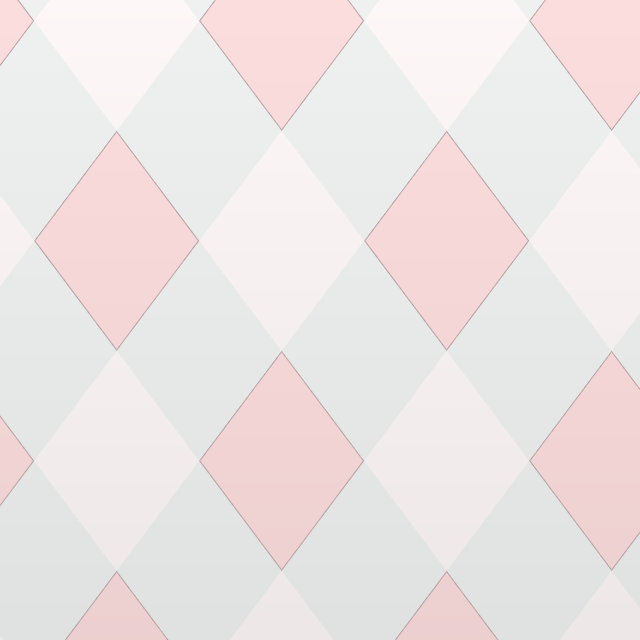
Give the GLSL for this pattern, as a Shadertoy shader.

```glsl
// Harlequin argyle: outlined pink and plain white diamonds on pale grey, shaded from top to bottom.

const vec2  PITCH       = vec2(0.2578, 0.3438);  // diamond width and height
const vec2  PINK_CENTRE = vec2(0.1823, 0.6237);  // centre of one pink diamond
const vec3  GREY        = vec3(0.938, 0.946, 0.942);
const vec3  WHITE       = vec3(0.992, 0.969, 0.968);
const vec3  PINK        = vec3(0.990, 0.868, 0.870);
const vec3  OUTLINE     = vec3(0.660, 0.605, 0.605);
const float LINE_WIDTH  = 0.0015;
const float LINE_WEAR   = 0.25;   // loss of ink in the faintest spots
const float WEAR_SCALE  = 220.0;  // wear spots across the canvas
const float BOTTOM_SHADE = 0.935; // brightness at the lower edge

float hash(vec2 p) {
    vec3 q = fract(vec3(p.xyx) * 0.1031);
    q += dot(q, q.yzx + 33.33);
    return fract((q.x + q.y) * q.z);
}

float valueNoise(vec2 p) {
    vec2 cell = floor(p);
    vec2 f = fract(p);
    f = f * f * (3.0 - 2.0 * f);
    float low  = mix(hash(cell), hash(cell + vec2(1.0, 0.0)), f.x);
    float high = mix(hash(cell + vec2(0.0, 1.0)), hash(cell + 1.0), f.x);
    return mix(low, high, f.y);
}

// Pixel coverage of the region where the distance is negative
float coverage(float dist, float pixel) {
    return clamp(0.5 - dist / pixel, 0.0, 1.0);
}

void mainImage(out vec4 fragColor, in vec2 fragCoord) {
    float pixel = 1.0 / iResolution.y;
    vec2 uv = fragCoord * pixel;

    // Skewed axes run across the diamond sides; one period spans two cells
    vec2 grid = (uv - PINK_CENTRE) / PITCH;
    vec2 skew = vec2(grid.x + grid.y, grid.x - grid.y);
    vec2 fromPink = abs(mod(skew + 1.0, 2.0) - 1.0);
    vec2 fromWhite = 1.0 - fromPink;

    // Signed distances in canvas units
    float slope = length(1.0 / PITCH);
    float pinkDist = (max(fromPink.x, fromPink.y) - 0.5) / slope;
    float whiteDist = (max(fromWhite.x, fromWhite.y) - 0.5) / slope;

    // Diamonds and background shading
    float pinkMask = coverage(pinkDist, pixel);
    vec3 color = mix(GREY, WHITE, coverage(whiteDist, pixel));
    color = mix(color, PINK, pinkMask);
    color *= mix(BOTTOM_SHADE, 1.0, clamp(uv.y, 0.0, 1.0));

    // Hairline just inside each pink edge, slightly uneven
    float line = pinkMask - coverage(pinkDist + LINE_WIDTH, pixel);
    float ink = 1.0 - LINE_WEAR * valueNoise(uv * WEAR_SCALE);
    color = mix(color, OUTLINE, line * ink);

    fragColor = vec4(color, 1.0);
}
```
